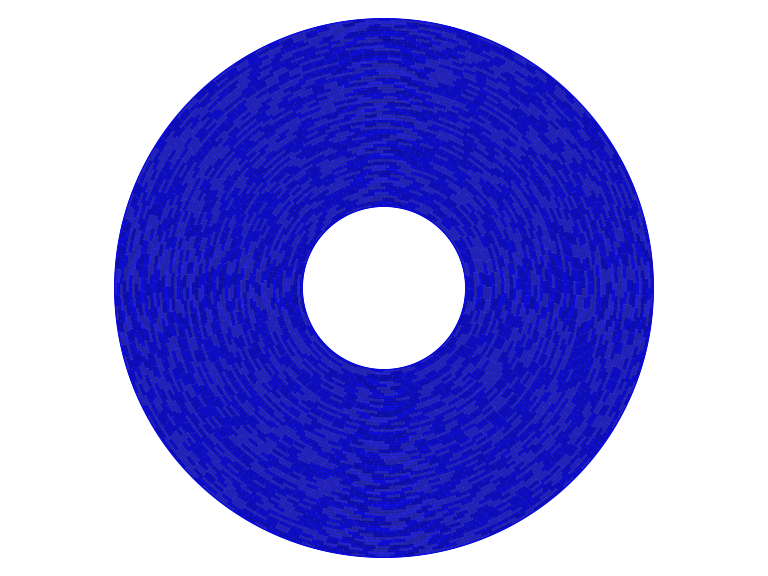
Write a Shadertoy shader that draws this background.

```glsl
// Blue annulus of fine, broken concentric rings with moire fringes on its axes.

const float TAU = 6.2831853;

// Lengths are fractions of the canvas height.
const float OUTER_RADIUS   = 0.4688;
const float INNER_RADIUS   = 0.1406;
const float RING_PITCH     = 0.0052;
const float FRINGE_PITCH   = 0.0210;
const float SEGMENT_LENGTH = 0.0220;
const float RIM_WIDTH      = 0.0025;

const float RING_CONTRAST   = 0.07;
const float FRINGE_CONTRAST = 0.07;
const float PALE_SHARE      = 0.42;
const float JOINT_STRENGTH  = 0.14;

const vec3 PAPER     = vec3(1.0);
const vec3 DEEP_BLUE = vec3(0.05, 0.05, 0.69);
const vec3 PURE_BLUE = vec3(0.05, 0.05, 0.78);
const vec3 PALE_BLUE = vec3(0.135, 0.135, 0.72);
const vec3 RIM_BLUE  = vec3(0.04, 0.04, 0.86);
const vec3 JOINT     = vec3(0.50, 0.50, 0.80);

float hash(vec2 p) {
    vec3 q = fract(vec3(p.xyx) * 0.1031);
    q += dot(q, q.yzx + 33.33);
    return fract((q.x + q.y) * q.z);
}

// Beat between the rings and straight lines lying across one axis.
float fringe(float radius, float along, float across) {
    float ringFrequency = 1.0 / RING_PITCH;
    float lineFrequency = ringFrequency - 1.0 / FRINGE_PITCH;
    float phase = ringFrequency * radius - lineFrequency * abs(along);
    float fade = 1.0 - smoothstep(0.08, 0.48, abs(across) / max(radius, 0.001));
    return cos(TAU * phase) * fade;
}

// Rings cut into segments of varied tint, with a pale joint between segments.
vec3 brokenRings(vec2 p, float radius, float pixel) {
    float ringPosition = (radius - INNER_RADIUS) / RING_PITCH;
    float ring = floor(ringPosition);
    float ringMiddle = INNER_RADIUS + (ring + 0.5) * RING_PITCH;
    float count = max(1.0, floor(TAU * ringMiddle / SEGMENT_LENGTH));

    float turn = fract(atan(p.y, p.x) / TAU + hash(vec2(ring, 7.0)));
    float segment = floor(turn * count);
    float within = fract(turn * count);

    float pale = step(hash(vec2(segment, ring)), PALE_SHARE);
    vec3 color = mix(DEEP_BLUE, PURE_BLUE, hash(vec2(ring, segment + 31.0)));
    color = mix(color, PALE_BLUE, pale);

    float jointDistance = min(within, 1.0 - within) * SEGMENT_LENGTH;
    float joint = 1.0 - smoothstep(0.0, max(pixel, 0.0015), jointDistance);
    color = mix(color, JOINT, JOINT_STRENGTH * joint);

    // Soften the ring relief once its pitch nears the pixel size.
    float detail = 1.0 - smoothstep(0.4, 0.9, pixel / RING_PITCH);
    color.b -= RING_CONTRAST * detail * cos(TAU * ringPosition);
    return color;
}

void mainImage(out vec4 fragColor, in vec2 fragCoord) {
    float pixel = 1.0 / iResolution.y;
    vec2 p = (fragCoord - 0.5 * iResolution.xy) * pixel;
    float radius = length(p);

    vec3 color = brokenRings(p, radius, pixel);

    // Fringes on the horizontal and vertical axes.
    float beat = fringe(radius, p.x, p.y) + fringe(radius, p.y, p.x);
    color.b += FRINGE_CONTRAST * beat;

    // Clean blue rims, then the smooth mask of the annulus.
    float inside = min(OUTER_RADIUS - radius, radius - INNER_RADIUS);
    float rim = 1.0 - smoothstep(RIM_WIDTH - pixel, RIM_WIDTH + pixel, inside);
    color = mix(color, RIM_BLUE, rim);
    float mask = smoothstep(-0.5 * pixel, 0.5 * pixel, inside);

    fragColor = vec4(mix(PAPER, color, mask), 1.0);
}
```
